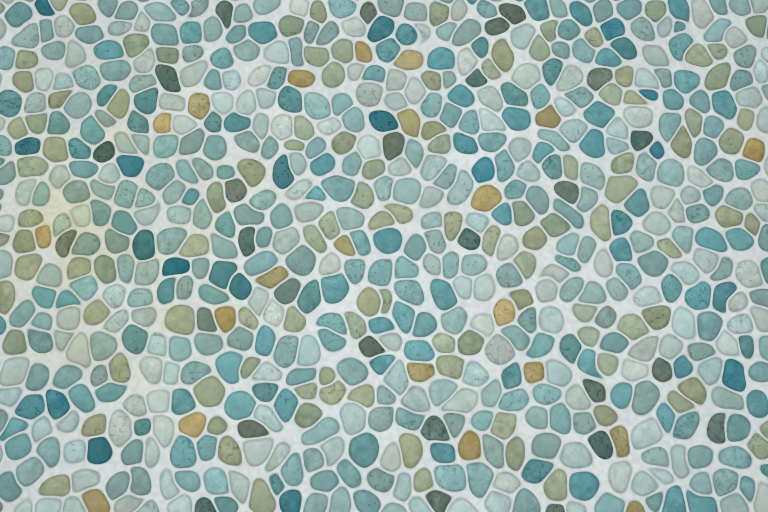
Reproduce this texture procedurally as a Shadertoy shader.

```glsl
// Sea-green pebble mosaic set in pale grout.
// Stones are cells of a jittered, staggered grid, each with its own elliptic
// metric; a smooth minimum of the border distances rounds off their corners.

#define ROWS 20.5        // stones per canvas height
#define JITTER 0.74      // scatter of the stone centres
#define STRETCH 0.50     // strongest elongation
#define SIZE_SPREAD 0.15 // variation of stone size
#define ROUNDNESS 0.065  // corner radius
#define GAP 0.040        // half width of the grout joint
#define GROUT vec3(0.815, 0.845, 0.845)
#define MOTTLE 0.11      // strength of the stone grain
#define TINT_SPREAD 0.10 // colour variation between stones

vec3 hash3(vec2 p) {
    vec3 q = fract(vec3(p.xyx) * vec3(0.1031, 0.1030, 0.0973));
    q += dot(q, q.yxz + 33.33);
    return fract((q.xxy + q.yzz) * q.zyx);
}

float noise(vec2 p) {
    vec2 i = floor(p), f = fract(p);
    f = f * f * (3.0 - 2.0 * f);
    return mix(mix(hash3(i).x, hash3(i + vec2(1, 0)).x, f.x),
               mix(hash3(i + vec2(0, 1)).x, hash3(i + vec2(1, 1)).x, f.x), f.y);
}

vec2 stoneCentre(vec2 id) {
    vec2 stagger = vec2(0.5 * mod(id.y, 2.0) - 0.25, 0.0);
    return id + 0.5 + stagger + (hash3(id + 91.0).xy - 0.5) * JITTER;
}

// Elliptic squared distance to a stone (x) and its gradient (yz)
vec3 stoneField(vec2 p, vec2 id) {
    vec3 h = hash3(id + 37.0);
    vec2 q = p - stoneCentre(id);
    float angle = 3.1416 * h.x;
    vec2 along = vec2(cos(angle), sin(angle));
    vec2 across = vec2(-along.y, along.x);
    float a = exp(STRETCH * h.y);
    float u = dot(q, along), v = dot(q, across);
    float field = u * u / a + v * v * a - (h.z - 0.5) * SIZE_SPREAD;
    return vec3(field, 2.0 * (along * u / a + across * v * a));
}

vec3 stoneColour(vec2 id) {
    vec3 h = hash3(id + 153.0), t = hash3(id + 211.0) - 0.5;
    vec3 c = vec3(0.52, 0.65, 0.64);                  // grey green
    if (h.x > 0.33) c = vec3(0.67, 0.75, 0.73);       // pale aqua
    if (h.x > 0.57) c = vec3(0.58, 0.63, 0.53);       // olive grey
    if (h.x > 0.74) c = vec3(0.40, 0.59, 0.60);       // teal
    if (h.x > 0.88) c = vec3(0.38, 0.46, 0.42);       // dark moss
    if (h.x > 0.93) c = vec3(0.63, 0.59, 0.42);       // ochre
    if (h.x > 0.965) c = vec3(0.26, 0.48, 0.52);      // deep blue green
    return c + TINT_SPREAD * (t.x + 0.6 * t.y * vec3(1.0, 0.0, -0.5));
}

void mainImage(out vec4 fragColor, in vec2 fragCoord) {
    vec2 uv = (fragCoord - 0.5 * iResolution.xy) / iResolution.y;
    float pixel = ROWS / iResolution.y;

    // Slight perspective, then a wobble for organic outlines
    vec2 p = uv * ROWS * (1.0 + 0.12 * uv.y) + 60.0;
    p += 0.12 * (vec2(noise(p * 1.7), noise(p * 1.7 + 40.0)) - 0.5);

    // Find the stone that owns this point
    vec2 base = floor(p), owner = base;
    vec3 own = vec3(1e3, 0.0, 0.0);
    for (int y = -2; y <= 2; y++)
    for (int x = -2; x <= 2; x++) {
        vec2 id = base + vec2(x, y);
        vec3 f = stoneField(p, id);
        if (f.x < own.x) { own = f; owner = id; }
    }

    // Smooth minimum of the distances to all borders and to an outer ellipse
    float reach = 0.74 - sqrt(max(own.x + 0.1, 0.0));
    float sum = exp(-reach / ROUNDNESS);
    for (int y = -2; y <= 2; y++)
    for (int x = -2; x <= 2; x++) {
        vec2 id = owner + vec2(x, y);
        if (id == owner) continue;
        vec3 f = stoneField(p, id);
        float border = (f.x - own.x) / max(length(f.yz - own.yz), 0.9);
        sum += exp(-border / ROUNDNESS);
    }
    float inside = -ROUNDNESS * log(sum) - GAP;

    // Stone surface: mottling, pits, soft light from above, darker rim
    vec3 kind = hash3(owner + 307.0);
    vec2 q = p - stoneCentre(owner);
    float grain = 0.6 * noise(p * 4.0 + kind.xy * 50.0) + 0.4 * noise(p * 11.0) - 0.5;
    float pits = smoothstep(0.70, 0.95, noise(p * 9.0 + 17.0)) * step(0.65, kind.z);
    vec3 stone = stoneColour(owner);
    stone += MOTTLE * grain * (0.5 + kind.y) - 0.09 * pits;
    stone *= 1.0 + 0.09 * dot(q, vec2(-0.4, 0.9));
    stone *= mix(0.88, 1.02, smoothstep(0.0, 0.13, inside));

    // Grout: faint sandy grain, shaded against the stones
    vec3 grout = GROUT + 0.06 * (noise(p * 7.0) - 0.5) + 0.04 * (noise(p * 0.5) - 0.5);
    grout *= mix(0.93, 1.02, smoothstep(0.0, 0.07, -inside));

    float edge = max(0.6 * pixel, 0.012);
    vec3 colour = mix(grout, stone, smoothstep(-edge, edge, inside));

    // Warm stain at the left and gentle falloff towards the corners
    float stain = exp(-14.0 * dot(uv - vec2(-0.55, 0.06), uv - vec2(-0.55, 0.06)));
    colour *= 1.0 - stain * noise(p * 0.8) * vec3(-0.02, 0.02, 0.14);
    colour *= 1.02 - 0.09 * dot(uv, uv);
    fragColor = vec4(clamp(colour, 0.0, 1.0), 1.0);
}
```
